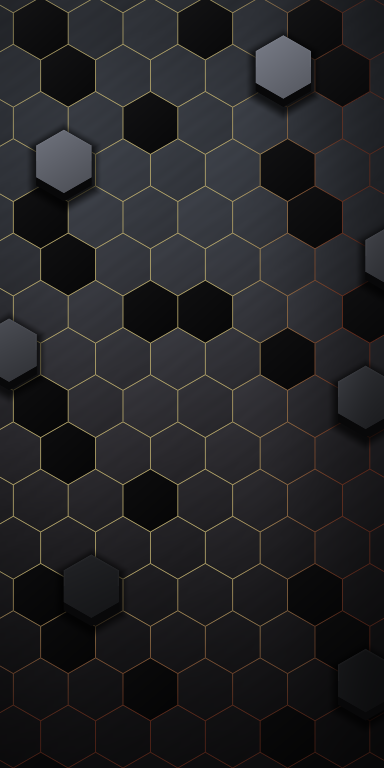
Write a WebGL 1 fragment shader that draws this pattern.

```glsl
precision highp float;
uniform vec2 u_resolution;

// Hexagon of unit width with upright sides; its border lies at 0.5
float hexRadius(vec2 p) {
    p = abs(p);
    return max(p.x, dot(p, vec2(0.5, 0.8660254)));
}

// Offset from the centre of the nearest honeycomb cell
vec2 hexLocal(vec2 p) {
    vec2 period = vec2(1.0, 1.7320508);
    vec2 a = mod(p + 0.5 * period, period) - 0.5 * period;
    vec2 b = mod(p, period) - 0.5 * period;
    return dot(a, a) < dot(b, b) ? a : b;
}

// One when the cell column is the closest to the target in its row
float nearColumn(float column, float target) {
    return 1.0 - step(1.0, abs(column - target));
}

// Black cells wander in waves along the left, right and middle
float blackCell(float row, float column) {
    float left = nearColumn(column, 2.5 - 2.0 * cos(1.5707963 * row));
    left *= 1.0 - step(2.5, mod(row, 4.0));
    float right = nearColumn(column, 11.6 + 1.3 * sin(1.5 * row));
    right *= (1.0 - step(1.5, mod(row, 3.0))) * step(1.0, abs(row - 9.5));
    float middle = nearColumn(column, 7.0);
    middle *= (1.0 - step(0.5, mod(row, 6.0))) * (1.0 - step(11.5, row));
    return max(left, max(right, middle));
}

// Light from above that fades to the bottom and the sides
float ambient(vec2 uv) {
    float light = mix(0.045, 0.23, smoothstep(-0.1, 0.75, uv.y));
    light *= 1.0 - 0.45 * smoothstep(0.62, 1.05, uv.x);
    light *= 1.0 - 0.2 * smoothstep(0.25, -0.1, uv.x);
    return light * (1.0 - 0.2 * smoothstep(0.82, 1.0, uv.y));
}

void main() {
    vec2 uv = gl_FragCoord.xy / u_resolution;
    float pixel = 7.0 / u_resolution.x;
    // Seven cells across, rows counted downward
    vec2 p = vec2(gl_FragCoord.x, u_resolution.y - gl_FragCoord.y) * pixel;
    p = vec2(p.x, p.y * 1.0065) - vec2(0.742, 0.523);

    vec2 local = hexLocal(p);
    vec2 centre = p - local;
    float row = floor(centre.y / 0.8660254 + 0.5);
    float column = floor(centre.x * 2.0 + 1.5);

    // Cell faces with a faint sheen and brushed streaks
    vec3 tint = mix(vec3(1.0, 0.97, 1.07), vec3(0.92, 0.98, 1.1), smoothstep(0.35, 0.8, uv.y));
    float streaks = sin(dot(p, vec2(9.0, 14.0)) + sin(p.x * 5.0)) + sin(dot(p, vec2(17.0, 23.0)));
    float variation = 0.04 * sin(row * 2.3 + column * 1.7);
    float sheen = 1.0 + variation - 0.1 * (local.x + local.y) + 0.012 * streaks;
    vec3 color = tint * ambient(uv) * sheen;
    vec3 black = vec3(0.055, 0.055, 0.06) * (0.45 + 0.55 * uv.y) * (1.0 - 0.4 * (local.x + local.y));
    color = mix(color, black, blackCell(row, column));

    // Thin seams, gold in the middle and dim red toward the right and bottom
    float seam = 0.5 - hexRadius(local);
    float line = 1.0 - smoothstep(0.009 - 0.5 * pixel, 0.009 + 0.5 * pixel, seam);
    float redness = max(smoothstep(0.55, 0.95, uv.x), smoothstep(0.28, 0.04, uv.y));
    vec3 seamColor = mix(vec3(0.72, 0.66, 0.42), vec3(0.42, 0.17, 0.1), redness);
    float fade = 1.0 - 0.5 * smoothstep(0.3, 0.75, length((uv - vec2(0.4, 0.55)) * vec2(0.8, 1.0)));
    color = mix(color, seamColor, line * fade * 0.85);

    // Raised tiles alternate between the two sides
    for (int i = 0; i < 7; i++) {
        float n = float(i);
        float side = 1.0 - 2.0 * mod(n, 2.0);
        float reach = floor(5.58 + 0.26 * n - 1.9 * cos(1.2566371 * n));
        float tileRow = 2.0 * n - step(4.0, n) + 2.0 * step(5.0, n);
        vec2 q = p - vec2(2.923 + 0.5 * side * reach, 0.706 + 0.8660254 * tileRow);

        // Soft shadow and the dark side wall below the top face
        vec2 swept = vec2(q.x, q.y - clamp(q.y, 0.0, 0.15));
        float body = hexRadius(swept) - 0.505;
        color *= 1.0 - 0.65 * smoothstep(0.2, -0.02, hexRadius(swept - vec2(0.0, 0.06)) - 0.505);
        color = mix(color, vec3(0.03, 0.03, 0.034), smoothstep(0.5, -0.5, body / pixel));

        // Top face, brightest near the top of the canvas
        float top = hexRadius(q) - 0.505;
        float glow = mix(0.09, 0.43, smoothstep(12.5, 0.0, q.y + 14.0 - uv.y * 14.0 - q.y));
        glow *= 1.0 - 0.35 * smoothstep(0.8, 1.0, uv.x);
        vec3 face = vec3(0.95, 0.98, 1.07) * glow * (1.0 - 0.15 * (q.x + q.y));
        face += 0.025 * smoothstep(-0.04, 0.0, top) * step(q.y, 0.0);
        color = mix(color, face, smoothstep(0.5, -0.5, top / pixel));
    }

    gl_FragColor = vec4(color, 1.0);
}
```
